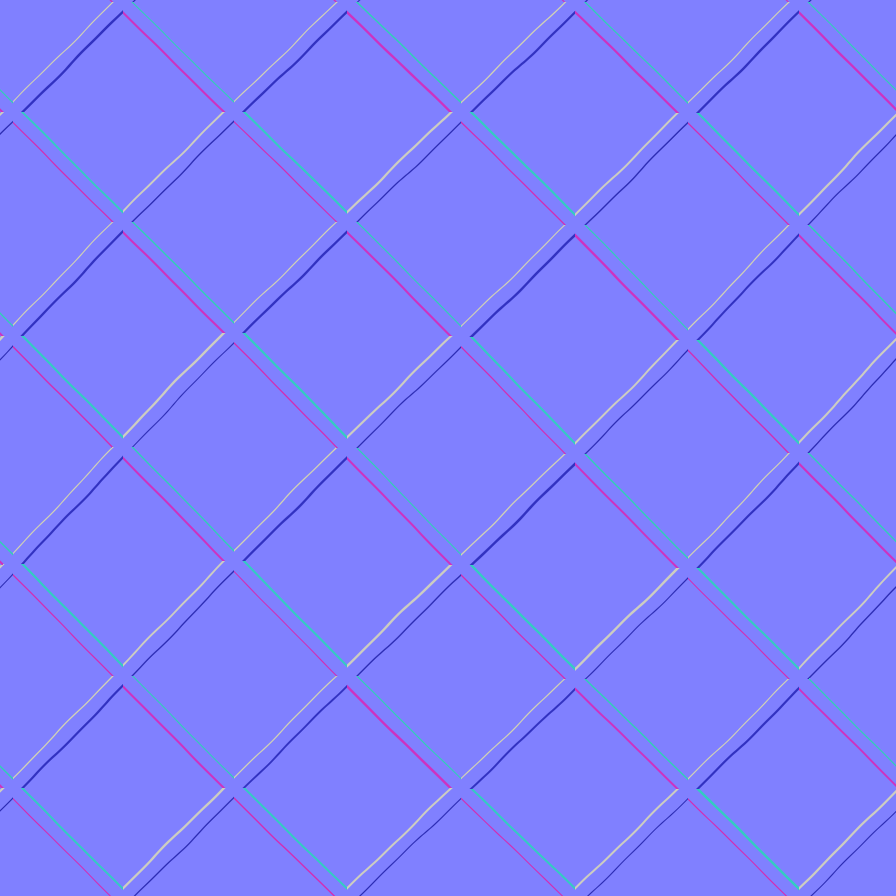
Write a WebGL 2 fragment shader that draws this texture map.

```glsl
#version 300 es
precision highp float;
// Tangent-space normal map of flat diamond tiles with bevelled edges and plain grooves.

uniform vec2 u_resolution;
out vec4 fragColor;

const float TAU = 6.2831853;
const float REPEATS = 4.0;              // diamonds across and down
const vec2  GRID_ORIGIN = vec2(0.0156, -0.004);
const float GROOVE_HALF = 0.0079;       // half the gap between two tiles
const float WIDE_BEVEL = 0.0024;
const float THIN_BEVEL = 0.0014;
const float WIDE_TILT = 0.86;           // sine of the bevel slope
const float THIN_TILT = 0.91;

float hash(vec2 cell) {
    vec2 q = fract(cell * vec2(0.1031, 0.1137) + 0.37);
    q += dot(q, q.yx + 33.33);
    return fract((q.x + q.y) * q.x * 17.0);
}

// Slow drift of the whole lattice, periodic over the canvas.
vec2 latticeDrift(vec2 p) {
    vec2 s = sin(TAU * p);
    float middle = 0.5 - 0.5 * cos(TAU * p.y);
    return vec2(-0.0013 - 0.0033 * s.x,
                 0.0013 - 0.0033 * s.y + 0.0046 * s.x * middle);
}

// Hand-cut waviness along one edge, fading out at its corners.
float edgeWobble(float along, float seed, float amount) {
    float fade = max(1.0 - 4.0 * along * along, 0.0);
    float wave = sin(along * 7.0 + seed * TAU) + 0.4 * sin(along * 19.0 + seed * 40.0);
    return amount * fade * wave;
}

// Share of a pixel covered by a line at signed distance d.
float lineCoverage(float d, float width, float pixel) {
    float h = 0.5 * width;
    return (clamp(d + 0.5 * pixel, -h, h) - clamp(d - 0.5 * pixel, -h, h)) / pixel;
}

// Green grows downwards.
vec3 encodeNormal(vec2 outward, float tilt) {
    vec3 n = vec3(outward.x * tilt, -outward.y * tilt, sqrt(1.0 - tilt * tilt));
    return 0.5 + 0.5 * n;
}

void main() {
    vec2 p = gl_FragCoord.xy / u_resolution;
    float pixel = 1.0 / min(u_resolution.x, u_resolution.y);

    // Rotate the lattice so each diamond becomes a unit square.
    vec2 g = (p - latticeDrift(p) - GRID_ORIGIN) * 2.0 * REPEATS;
    vec2 diagonal = 0.5 * vec2(g.x + g.y, g.x - g.y);
    vec2 cell = floor(diagonal + 0.5);
    vec2 local = diagonal - cell;
    float unitLength = 0.70711 / REPEATS;

    // Nearest of the four edges and its outward direction.
    bool rising = abs(local.y) > abs(local.x);
    float across = rising ? local.y : local.x;
    float along = rising ? local.x : local.y;
    float side = across < 0.0 ? -1.0 : 1.0;
    vec2 outward = 0.70711 * side * (rising ? vec2(1.0, -1.0) : vec2(1.0));

    // Variation per tile and per edge.
    float seed = hash(cell + vec2(side * 3.0, rising ? 11.0 : 5.0));
    float wide = mod(cell.x + cell.y, 2.0);
    float width = mix(THIN_BEVEL, WIDE_BEVEL, wide) * mix(0.85, 1.15, seed);
    float tilt = mix(THIN_TILT, WIDE_TILT, wide);

    float edge = (0.5 - abs(across)) * unitLength - GROOVE_HALF;
    edge += edgeWobble(along, seed, rising ? 0.0008 : 0.0003);

    // Flat surface with the bevel line laid over it.
    vec3 flatColor = encodeNormal(vec2(0.0), 0.0);
    vec3 bevelColor = encodeNormal(outward, tilt);
    fragColor = vec4(mix(flatColor, bevelColor, lineCoverage(edge, width, pixel)), 1.0);
}
```
